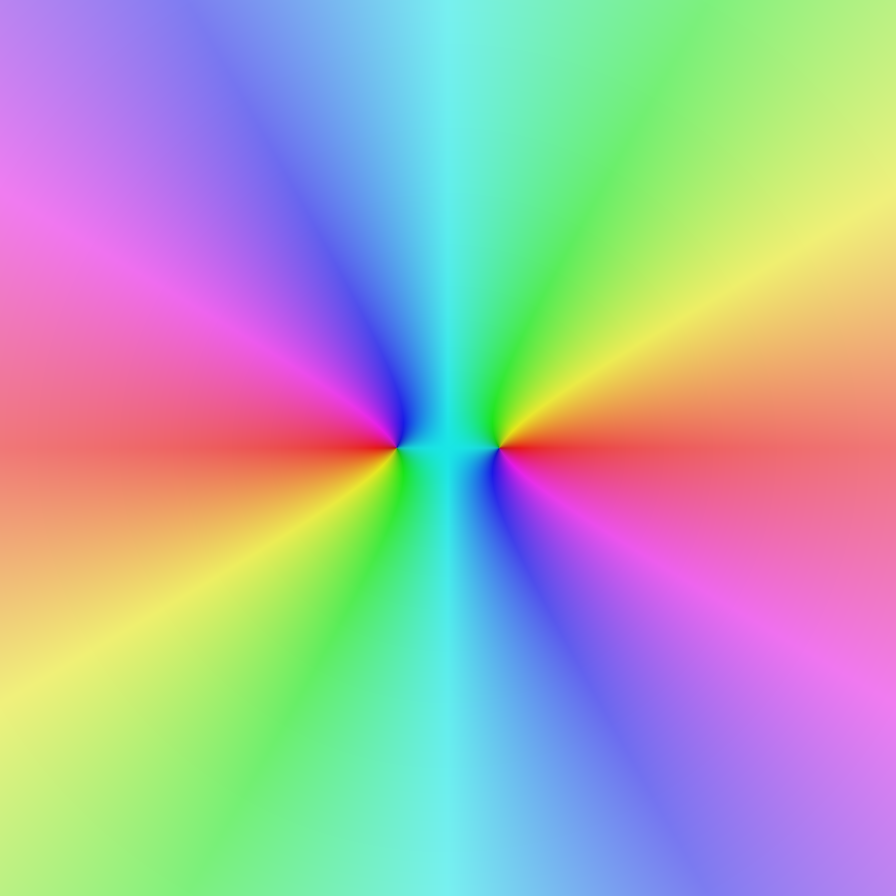
Reproduce this background procedurally as a WebGL 2 fragment shader.

```glsl
#version 300 es
precision highp float;

#define ZERO_OFFSET 0.0573   // distance of each zero from the centre, in canvas units
#define SATURATION 0.8
#define LIGHT_POWER 0.2      // how slowly lightness grows with magnitude

uniform vec2 u_resolution;
out vec4 fragColor;

const float TAU = 6.2831853;

vec2 complexSquare(vec2 z) {
    return vec2(z.x * z.x - z.y * z.y, 2.0 * z.x * z.y);
}

// Hue is in turns: 0 is red, 1/3 green, 2/3 blue
vec3 hslToRgb(float hue, float saturation, float lightness) {
    vec3 ramp = abs(fract(hue + vec3(0.0, 2.0, 1.0) / 3.0) * 6.0 - 3.0) - 1.0;
    float chroma = saturation * (1.0 - abs(2.0 * lightness - 1.0));
    return lightness + chroma * (clamp(ramp, 0.0, 1.0) - 0.5);
}

// Phase gives the hue, magnitude gives the lightness
vec3 domainColor(vec2 w) {
    float magnitude = max(length(w), 1e-6);
    float phase = magnitude > 1e-6 ? atan(w.y, w.x) / TAU : 0.0;
    float growth = pow(magnitude, LIGHT_POWER);
    return hslToRgb(phase, SATURATION, growth / (1.0 + growth));
}

void main() {
    vec2 centered = (gl_FragCoord.xy - 0.5 * u_resolution) / min(u_resolution.x, u_resolution.y);

    // f(z) = z^2 - 1, with its zeros at -1 and +1
    vec2 z = centered / ZERO_OFFSET;
    vec2 w = complexSquare(z) - vec2(1.0, 0.0);

    fragColor = vec4(domainColor(w), 1.0);
}
```
